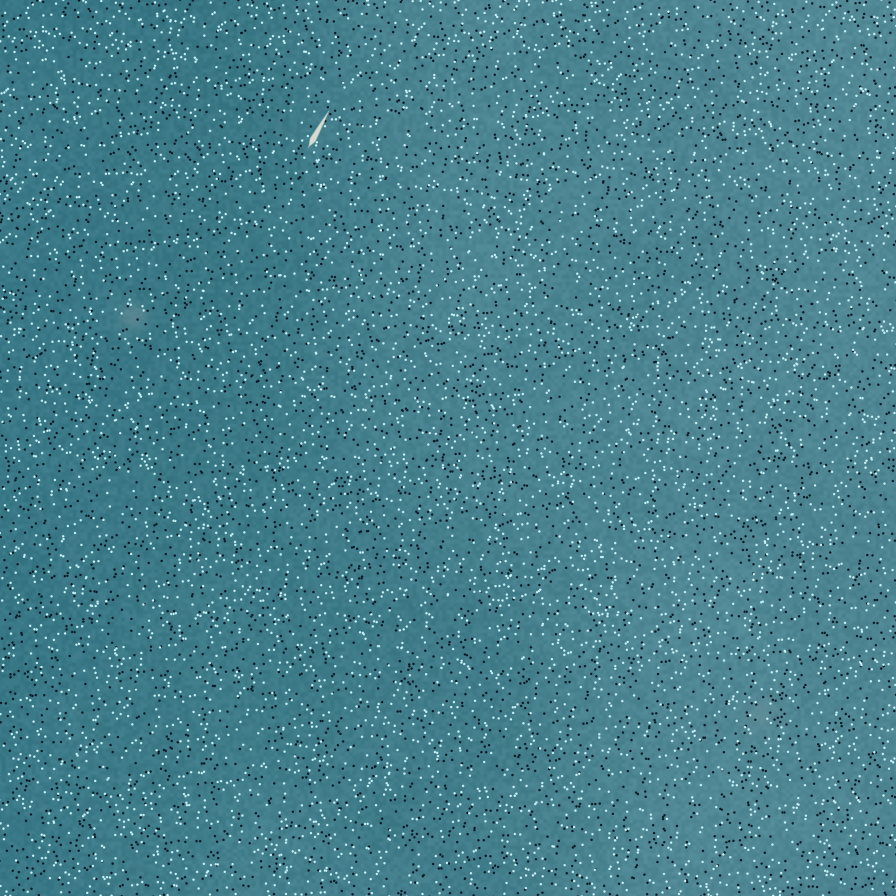
Give the GLSL for this texture, as a Shadertoy shader.

```glsl
const vec3 TEAL = vec3(0.222, 0.470, 0.527);
const vec3 GREY_TEAL = vec3(0.312, 0.528, 0.578);
const vec3 PALE_GRAIN = vec3(0.78, 0.95, 0.97);
const vec3 DARK_GRAIN = vec3(0.03, 0.09, 0.14);
const vec3 FLECK_COLOR = vec3(0.84, 0.86, 0.82);
const vec3 SMUDGE_COLOR = vec3(0.42, 0.57, 0.60);

const float GRAIN_CELLS = 256.0;   // cells across the canvas
const float GRAIN_SHARE = 0.085;   // chance of each grain kind per cell
const float GRAIN_RADIUS = 0.0013;
const float MOTTLE_CELLS = 240.0;
const float MOTTLE_AMOUNT = 0.055;
const float CLOUD_AMOUNT = 0.045;
const vec2 FLECK_START = vec2(0.344, 0.835);
const vec2 FLECK_END = vec2(0.367, 0.876);
const float FLECK_WIDTH = 0.0042;

// Integer hash giving three values from 0 to 1
vec3 hash3(vec2 cell, uint seed) {
    uvec3 v = uvec3(ivec3(ivec2(cell) + 4096, int(seed)));
    v = v * 1664525u + 1013904223u;
    v.x += v.y * v.z; v.y += v.z * v.x; v.z += v.x * v.y;
    v ^= v >> 16u;
    v.x += v.y * v.z; v.y += v.z * v.x; v.z += v.x * v.y;
    return vec3(v >> 8u) / 16777216.0;
}

float valueNoise(vec2 p, uint seed) {
    vec2 i = floor(p), f = fract(p);
    f = f * f * (3.0 - 2.0 * f);
    float low = mix(hash3(i, seed).x, hash3(i + vec2(1, 0), seed).x, f.x);
    float high = mix(hash3(i + vec2(0, 1), seed).x, hash3(i + vec2(1, 1), seed).x, f.x);
    return mix(low, high, f.y);
}

float clouds(vec2 p) {
    float sum = 0.0, weight = 0.5;
    for (uint octave = 0u; octave < 4u; octave++) {
        sum += weight * valueNoise(p, octave + 1u);
        p = p * 2.1 + 7.3;
        weight *= 0.5;
    }
    return sum;
}

// Teal ground, greyer to the right, with soft clouds and fine mottling
vec3 ground(vec2 uv) {
    float cloud = clouds(uv * 4.0) - 0.47;
    float greyness = smoothstep(-0.1, 1.1, uv.x + 0.12 * uv.y + 0.5 * cloud);
    float mottle = valueNoise(uv * MOTTLE_CELLS, 11u) - 0.5;
    return mix(TEAL, GREY_TEAL, greyness) + CLOUD_AMOUNT * cloud + MOTTLE_AMOUNT * mottle;
}

// Coverage of pale (x) and dark (y) grains
vec2 grains(vec2 uv, float pixel) {
    vec2 cover = vec2(0.0);
    vec2 home = floor(uv * GRAIN_CELLS);
    for (int y = -1; y <= 1; y++)
    for (int x = -1; x <= 1; x++) {
        vec2 cell = home + vec2(x, y);
        vec3 rnd = hash3(cell, 23u);
        float d = length(uv - (cell + rnd.xy) / GRAIN_CELLS);
        float edge = 0.7 * pixel;
        float dot = 1.0 - smoothstep(GRAIN_RADIUS - edge, GRAIN_RADIUS + edge, d);
        if (rnd.z < GRAIN_SHARE) cover.x = max(cover.x, dot);
        else if (rnd.z > 1.0 - GRAIN_SHARE) cover.y = max(cover.y, dot);
    }
    return cover;
}

// Tapered sliver, widest near its lower end
float fleck(vec2 uv, float pixel) {
    vec2 axis = FLECK_END - FLECK_START;
    float t = clamp(dot(uv - FLECK_START, axis) / dot(axis, axis), 0.0, 1.0);
    float width = FLECK_WIDTH * smoothstep(0.0, 0.25, t) * pow(1.0 - t, 0.8);
    float d = length(uv - FLECK_START - axis * t) - width;
    return 1.0 - smoothstep(-pixel, pixel, d);
}

float smudge(vec2 uv, vec2 center, float radius) {
    vec2 offset = (uv - center) / radius;
    return exp(-dot(offset, offset)) * clouds(uv * 60.0);
}

void mainImage(out vec4 fragColor, in vec2 fragCoord) {
    vec2 uv = fragCoord / iResolution.y;
    float pixel = 1.0 / iResolution.y;

    vec3 color = ground(uv);
    float haze = smudge(uv, vec2(0.148, 0.647), 0.016) + smudge(uv, vec2(0.85, 0.2), 0.02);
    color = mix(color, SMUDGE_COLOR, min(haze, 1.0));

    vec2 cover = grains(uv, pixel);
    color = mix(color, DARK_GRAIN, cover.y);
    color = mix(color, PALE_GRAIN, cover.x);
    color = mix(color, FLECK_COLOR, fleck(uv, pixel));
    fragColor = vec4(color, 1.0);
}
```
